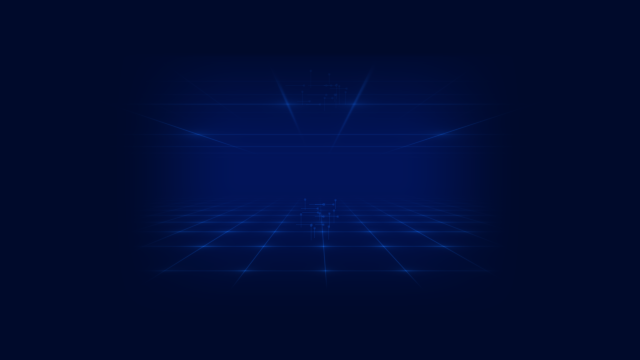
This background is drawn by a Shadertoy shader. Its source:

```glsl
// Dark blue digital hall: glowing perspective grids on floor and ceiling, with circuit traces.

const vec2 VANISHING = vec2(-0.005, 0.014);
const vec3 NIGHT = vec3(0.0, 0.038, 0.170);
const vec3 HAZE = vec3(0.006, 0.040, 0.178);
const vec3 BEAM = vec3(0.05, 0.30, 0.58);

// Sine-free hash
vec3 hash31(float n) {
    vec3 v = fract(vec3(n) * vec3(0.1031, 0.1030, 0.0973));
    v += dot(v, v.yzx + 33.33);
    return fract((v.xxy + v.yzz) * v.zyx);
}

// Falls from 1 to 0 as v goes from inner to outer
float fade(float inner, float outer, float v) {
    return 1.0 - smoothstep(inner, outer, v);
}

// Fine core with a soft halo
float glowLine(float dist, float width) {
    return exp(-dist * dist / (width * width)) + 0.15 * exp(-dist / (4.0 * width));
}

float nearestLine(float v) {
    return abs(fract(v + 0.5) - 0.5);
}

// Screen distances to the columns (x) and rows (y) of a receding plane
vec2 gridDistance(float x, float depth, vec2 spacing, vec2 phase) {
    float slope = x / depth;
    float column = nearestLine(slope / spacing.x - phase.x) * spacing.x * depth;
    float row = nearestLine(1.0 / (depth * spacing.y) - phase.y) * spacing.y * depth * depth;
    return vec2(column / sqrt(1.0 + slope * slope), row);
}

float floorLight(vec2 q, float pixel) {
    float depth = max(-q.y, 0.02);
    vec2 d = gridDistance(q.x, depth, vec2(0.84, 1.29), vec2(0.09, 2.91));
    float width = max(0.0018, 0.6 * pixel);
    float nodes = exp(-length(d * vec2(0.4, 1.0)) / 0.006);
    float flare = 0.16 + 0.36 * exp(-d.x / 0.03);
    float light = 0.36 * glowLine(d.x, width) + flare * glowLine(d.y, width) + 0.38 * nodes;
    return light * smoothstep(0.05, 0.19, -q.y) * fade(0.25, 0.325, depth)
         * fade(0.28, 0.53, abs(q.x));
}

float ceilingLight(vec2 q, float pixel) {
    float depth = max(q.y, 0.02);
    float width = max(0.0018, 0.6 * pixel);
    float inside = smoothstep(0.04, 0.09, q.y) * fade(0.24, 0.325, depth);

    // Long rows
    vec2 d = gridDistance(q.x, depth, vec2(0.94, 3.8), vec2(0.03, 1.337));
    float light = 0.17 * glowLine(d.y, width) * fade(0.25, 0.60, abs(q.x));

    // Faint upper mesh
    vec2 mesh = gridDistance(q.x, depth, vec2(0.94, 0.64), vec2(0.53, 0.0));
    light += 0.05 * (glowLine(mesh.x, width) + glowLine(mesh.y, width))
           * smoothstep(0.13, 0.22, depth) * fade(0.30, 0.52, abs(q.x));

    // Two pairs of bright rays, with a flare where each meets a row
    for (int i = 0; i < 4; i++) {
        float pair = float(i / 2);
        float side = float(i % 2) * 2.0 - 1.0;
        float slope = 0.04 + side * (0.47 + 2.53 * pair);
        float nodeDepth = mix(0.197, 0.113, pair);
        float dist = abs(q.x - slope * depth) / sqrt(1.0 + slope * slope);
        float reach = exp(-pow((depth - nodeDepth) / mix(0.075 + 0.02 * side, 0.04, pair), 2.0));
        float rayWidth = width * mix(1.0 + 6.0 * depth, 1.0, pair);
        vec2 node = q - vec2(slope * nodeDepth, nodeDepth);
        light += 0.32 * reach * glowLine(dist, rayWidth);
        light += 0.30 * exp(-length(node * vec2(0.3, 1.0)) / 0.009);
    }
    return light * inside;
}

// Scattered axis-aligned traces, each ending in a small dot
float circuitLight(vec2 q, vec2 extent, float seed, float pixel) {
    float width = max(0.0011, 0.5 * pixel);
    float light = 0.0;
    for (int i = 0; i < 18; i++) {
        vec3 h = hash31(seed + float(i) * 7.0);
        vec2 place = (floor(h.xy * 9.0) / 4.0 - 1.0) * extent;
        place.x *= 0.4 + 0.6 * h.z;
        vec2 axis = i % 2 == 0 ? vec2(1.0, 0.0) : vec2(0.0, 1.0);
        float halfSize = mix(0.008, 0.026, h.z);
        vec2 r = q - place;
        float dist = length(r - axis * clamp(dot(r, axis), -halfSize, halfSize));
        float dotDist = length(r - axis * halfSize);
        light += 0.35 * exp(-dist * dist / (width * width));
        light += 0.55 * fade(0.0012, 0.0012 + 1.5 * pixel, dotDist);
    }
    return min(light, 1.0);
}

void mainImage(out vec4 fragColor, in vec2 fragCoord) {
    float pixel = 1.0 / iResolution.y;
    vec2 p = (fragCoord - 0.5 * iResolution.xy) * pixel;
    vec2 q = p - VANISHING;

    // Soft-edged block of blue haze
    float haze = fade(0.22, 0.57, abs(q.x)) * fade(0.02, 0.41, abs(q.y - 0.01));
    haze *= fade(0.325, 0.34, q.y);
    vec3 color = NIGHT + HAZE * haze;

    // Grids and circuits
    float light = floorLight(q, pixel) + ceilingLight(q, pixel);
    light += 0.60 * circuitLight(q - vec2(0.014, -0.127), vec2(0.085, 0.045), 3.0, pixel);
    light += 0.22 * circuitLight(q - vec2(0.018, 0.231), vec2(0.085, 0.035), 41.0, pixel);
    color += BEAM * light * 0.58;

    fragColor = vec4(color, 1.0);
}
```
